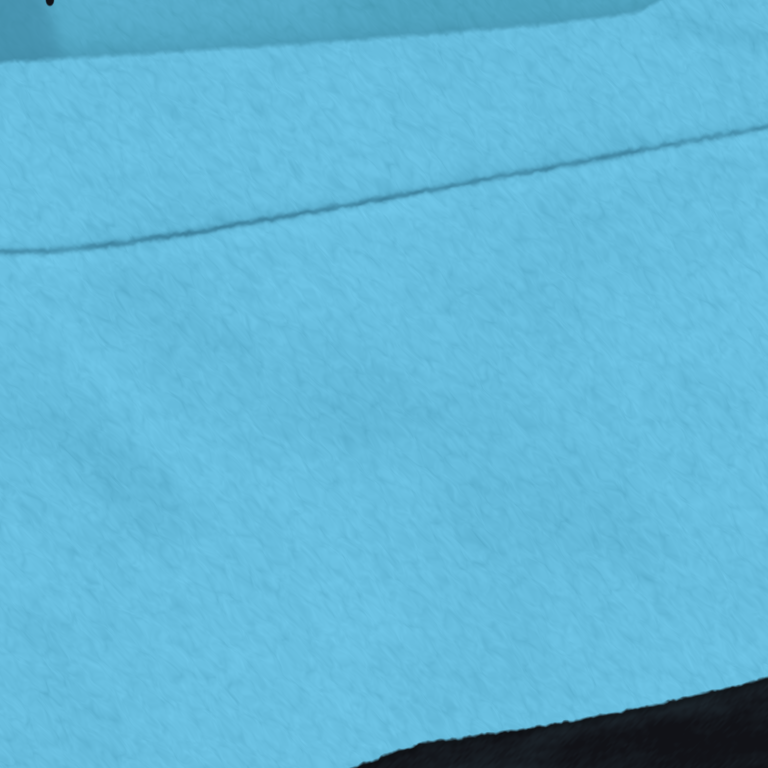
A WebGL 1 fragment shader for this texture:

```glsl
precision highp float;
// Soft blue fleece with a stitched seam, a folded top edge and a dark lining corner.
uniform vec2 u_resolution;

const vec3 LIGHT = vec3(0.425, 0.765, 0.895);
const vec3 SHADE = vec3(0.362, 0.695, 0.820);
const vec3 DEEP = vec3(0.230, 0.500, 0.610);
const vec3 BACK = vec3(0.310, 0.640, 0.750);
const vec3 LINING = vec3(0.065, 0.070, 0.090);
const vec3 LINING_SHEEN = vec3(0.100, 0.130, 0.155);
const float PILE_SCALE = 82.0;
const float PILE_CONTRAST = 1.15;
const float BASE_TONE = 0.64;
const float FUZZ = 0.003;
const float SEAM_WIDTH = 0.0042;

float hash(vec2 p) {
  vec3 q = fract(vec3(p.xyx) * 0.1031);
  q += dot(q, q.yzx + 33.33);
  return fract((q.x + q.y) * q.z);
}

float noise(vec2 p) {
  vec2 i = floor(p);
  vec2 f = fract(p);
  f = f * f * (3.0 - 2.0 * f);
  return mix(mix(hash(i), hash(i + vec2(1.0, 0.0)), f.x),
             mix(hash(i + vec2(0.0, 1.0)), hash(i + 1.0), f.x), f.y);
}

float fbm(vec2 p) {
  float sum = 0.0;
  float amp = 0.5;
  for (int i = 0; i < 4; i++) {
    sum += amp * noise(p);
    p = mat2(1.6, 1.2, -1.2, 1.6) * p + 7.3;
    amp *= 0.5;
  }
  return sum / 0.9375;
}

// Squared distance to the nearest jittered cell centre
float cellDistance(vec2 p) {
  vec2 i = floor(p);
  float nearest = 4.0;
  for (int y = -1; y <= 1; y++) {
    for (int x = -1; x <= 1; x++) {
      vec2 c = i + vec2(float(x), float(y));
      vec2 d = c + vec2(hash(c), hash(c + 57.0)) - p;
      nearest = min(nearest, dot(d, d));
    }
  }
  return nearest;
}

// Soft capsule: 1 on the segment a-b, fading over the given width
float softBand(vec2 p, vec2 a, vec2 b, float width) {
  vec2 ab = b - a;
  float t = clamp(dot(p - a, ab) / dot(ab, ab), 0.0, 1.0);
  vec2 d = (p - a - ab * t) / width;
  return exp(-dot(d, d));
}

// Tufted pile: leaning tufts with dark gaps, covered in short fibres
float pile(vec2 p) {
  vec2 q = mat2(0.95, 0.30, 0.40, 0.85) * p * PILE_SCALE;
  q += 0.9 * (vec2(noise(q * 0.9), noise(q * 0.9 + 41.0)) - 0.5);
  float tuft = 0.28 - cellDistance(q);
  float fibre = noise(q * 2.3 + 13.0) + 0.7 * noise(q * 4.1 + 5.0) - 0.85;
  float clump = fbm(q * 0.35) - 0.5;
  return 0.50 * tuft + 0.32 * fibre + 0.35 * clump;
}

// Edge curves, as heights over x
float foldEdge(float x) {
  return 0.919 + 0.06 * x + 0.03 * pow(x, 4.0) + 0.03 * smoothstep(0.82, 0.90, x);
}

float seamLine(float x) {
  return 0.648 + 0.187 * x + 0.024 * exp(-9.0 * x);
}

float liningEdge(float x) {
  float d = x - 0.56;
  return min(0.35 * (x - 0.456), 0.034 + 0.12 * d + 0.16 * d * d);
}

// Broad shading of the draped cloth
float drape(vec2 p) {
  float t = BASE_TONE + 0.45 * (fbm(p * 4.5 + 3.0) - 0.5);
  t -= 0.22 * softBand(p, vec2(0.17, 0.61), vec2(0.46, 0.46), 0.06);
  t -= 0.22 * softBand(p, vec2(0.46, 0.47), vec2(0.80, 0.30), 0.07);
  t -= 0.26 * softBand(p, vec2(0.08, 0.45), vec2(0.20, 0.34), 0.045);
  t -= 0.26 * softBand(p, vec2(0.04, 0.18), vec2(0.13, 0.03), 0.05);
  t += 0.22 * softBand(p, vec2(0.12, 0.51), vec2(0.26, 0.40), 0.04);
  t -= 0.45 * softBand(p, vec2(0.87, 0.968), vec2(1.02, 0.945), 0.016);
  return t;
}

void main() {
  vec2 p = gl_FragCoord.xy / u_resolution;
  float px = 1.0 / u_resolution.y;
  float tuft = pile(p);
  float fray = FUZZ * (noise(p * 110.0) + 0.5 * noise(p * 260.0) - 0.75);

  // Main cloth, rounding down into the seam from above
  float tone = drape(p) + PILE_CONTRAST * tuft;
  float seam = p.y - seamLine(p.x) + fray;
  tone += 0.20 * exp(-pow((seam + 0.018) / 0.012, 2.0));
  tone -= 0.75 * exp(-max(seam, 0.0) / 0.011) * smoothstep(-0.004, 0.002, seam);
  vec3 color = mix(SHADE, LIGHT, clamp(tone, -1.0, 1.7));

  // Stitched groove
  float groove = exp(-pow(seam / SEAM_WIDTH, 2.0));
  float depth = 0.35 + 0.25 * smoothstep(0.05, 0.2, p.x) * smoothstep(1.0, 0.7, p.x);
  color = mix(color, DEEP, groove * (depth + 0.35 * noise(vec2(p.x * 70.0, 2.0))));

  // Cloth behind the folded edge
  float fold = p.y - foldEdge(p.x) + fray;
  float lit = softBand(p, vec2(0.10, 1.0), vec2(0.38, 1.02), 0.06);
  vec3 back = mix(BACK, SHADE, 0.65 * lit + 0.9 * tuft);
  float crease = p.x - 0.065 - 0.25 * (1.0 - p.y);
  back = mix(back, DEEP, 0.45 * (1.0 - smoothstep(-0.02, 0.012, crease)));
  back = mix(back, DEEP, 0.30 * exp(-max(fold, 0.0) / 0.010));
  float tag = length((p - vec2(0.065, 1.0)) * vec2(1.0, 0.7));
  back = mix(back, LINING, 1.0 - smoothstep(0.004, 0.004 + 2.0 * px, tag));
  color = mix(color, back, smoothstep(-0.004 - px, 0.003 + px, fold));

  // Dark woven lining with a faint sheen
  float lining = liningEdge(p.x) - p.y + fray;
  float sheen = fbm(vec2(p.x * 9.0 + p.y * 7.0, p.y * 26.0 - p.x * 6.0));
  float weave = noise(vec2(p.x + p.y, p.x - p.y) * vec2(90.0, 260.0)) - 0.5;
  vec3 dark = mix(LINING, LINING_SHEEN, clamp(2.2 * sheen - 0.65 + 0.5 * weave, 0.0, 1.2));
  dark *= 0.65 + 0.35 * smoothstep(0.0, 0.014, lining);
  color = mix(color, dark, smoothstep(-0.0015 - px, 0.0015 + px, lining));

  gl_FragColor = vec4(color, 1.0);
}
```
